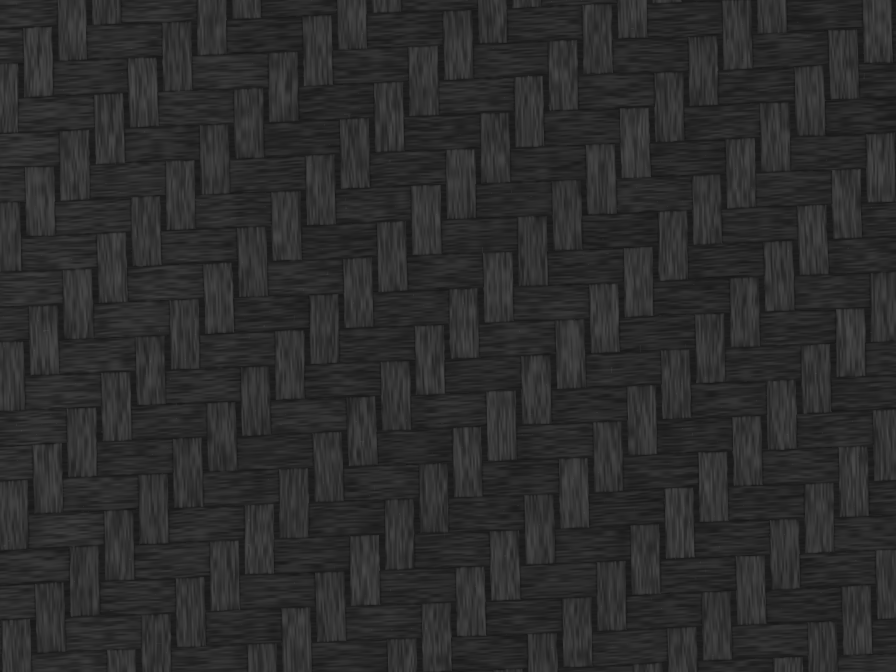
Give the GLSL for this texture, as a Shadertoy shader.

```glsl
// Dark 2/2 twill weave of flat fibrous strips, slightly skewed, with worn grain.

const vec2 STRIPS = vec2(25.56, 19.33);    // strips across and down the canvas
const vec2 SKEW = vec2(-0.46, 1.03);       // drift of columns and rows, in strips
const vec2 ORIGIN = vec2(1.03, 1.83);      // strip phase at the top left
const vec2 UPRIGHT_HALF = vec2(0.42, 1.0);
const vec2 FLAT_HALF = vec2(1.085, 0.485);
const float CORNER = 0.03;
const float DRIFT = 0.05;                  // slow irregularity of the weave
const float WOBBLE = 0.03;                 // raggedness of strip edges
const float GRAIN = 0.6;                   // contrast of the fibres
const float SEAM_X = 0.265;                // lighter cloth lies left of this
const vec3 GAP_COLOR = vec3(0.112);
const vec3 FLAT_COLOR = vec3(0.157);
const vec3 UPRIGHT_COLOR = vec3(0.206);

float hash(vec2 p) {
    vec3 q = fract(p.xyx * 0.1031);
    q += dot(q, q.yzx + 33.33);
    return fract((q.x + q.y) * q.z);
}

float noise(vec2 p) {
    vec2 cell = floor(p), f = fract(p);
    f = f * f * (3.0 - 2.0 * f);
    return mix(mix(hash(cell), hash(cell + vec2(1, 0)), f.x),
               mix(hash(cell + vec2(0, 1)), hash(cell + vec2(1, 1)), f.x), f.y);
}

float roundBox(vec2 p, vec2 halfSize) {
    vec2 d = abs(p) - halfSize + CORNER;
    return length(max(d, 0.0)) + min(max(d.x, d.y), 0.0) - CORNER;
}

// Fine fibres running along a strip, centred on zero.
float fibres(float across, float along, float seed) {
    float wave = 0.03 * noise(vec2(along * 1.5, seed));
    float x = across + wave + seed * 7.0;
    return 0.40 * noise(vec2(x * 10.0, along * 1.2 + seed))
         + 0.80 * noise(vec2(x * 21.0, along * 3.0 + seed)) - 0.6;
}

// Brightness of one visible strip piece: grain, tone and darkened borders.
float stripShade(float across, float along, float grainAlong, vec2 id, float dist) {
    float seed = floor(hash(id) * 90.0);
    float grain = 1.0 + GRAIN * fibres(across, grainAlong, seed);
    float tone = mix(0.96, 1.04, hash(id + 17.3));
    float border = mix(0.80, 1.0, smoothstep(0.0, 0.06, -dist));
    float crown = 1.03 - 0.09 * along * along;
    return grain * tone * border * crown;
}

void mainImage(out vec4 fragColor, in vec2 fragCoord) {
    vec2 uv = fragCoord / iResolution.xy;
    uv.y = 1.0 - uv.y;
    vec2 p = uv * STRIPS + SKEW * uv.yx - ORIGIN;
    float aa = 0.6 * STRIPS.x / iResolution.x;

    p += DRIFT * (vec2(noise(p * 0.4), noise(p * 0.4 + 31.7)) - 0.5);
    float ragged = WOBBLE * (noise(p * 6.0) - 0.5);

    // Upright pieces pass over two rows, stepping one row per column
    float column = floor(p.x + 0.5);
    float rise = p.y + column + 2.0;
    vec2 upright = vec2(p.x - column, mod(rise, 4.0) - 2.0);
    vec2 uprightId = vec2(column, floor(rise / 4.0));
    float uprightDist = roundBox(upright, UPRIGHT_HALF) + ragged;

    // Flat pieces fill the alternate pairs of columns
    float row = floor(p.y);
    float run = p.x + row + 0.5;
    vec2 flatPos = vec2(mod(run, 4.0) - 2.0, p.y - row - 0.5);
    vec2 flatId = vec2(floor(run / 4.0), row) + 200.0;
    float flatDist = roundBox(flatPos, FLAT_HALF) + ragged;

    // Gaps show a little of the strips beneath
    vec3 color = GAP_COLOR * (1.0 + 0.4 * fibres(p.y, p.x, row));

    float shade = stripShade(upright.x, upright.y, p.y, uprightId, uprightDist);
    color = mix(color, UPRIGHT_COLOR * shade, smoothstep(aa, -aa, uprightDist));

    // Flat strips lose light toward the right, past a ragged seam
    float seam = smoothstep(0.006, -0.006, uv.x - SEAM_X - 0.012 * (noise(p * 4.0) - 0.5));
    float sheen = mix(1.02, 0.97, uv.x) + 0.06 * seam;
    shade = sheen * stripShade(flatPos.y, flatPos.x, p.x, flatId, flatDist);
    color = mix(color, FLAT_COLOR * shade, smoothstep(aa, -aa, flatDist));

    // Broad wear and a few pale specks
    color *= 0.98 + 0.04 * noise(p * 0.3 + 50.0);
    color += 0.04 * smoothstep(0.965, 1.0, noise(p * 7.0 + 80.0));
    fragColor = vec4(color, 1.0);
}
```
